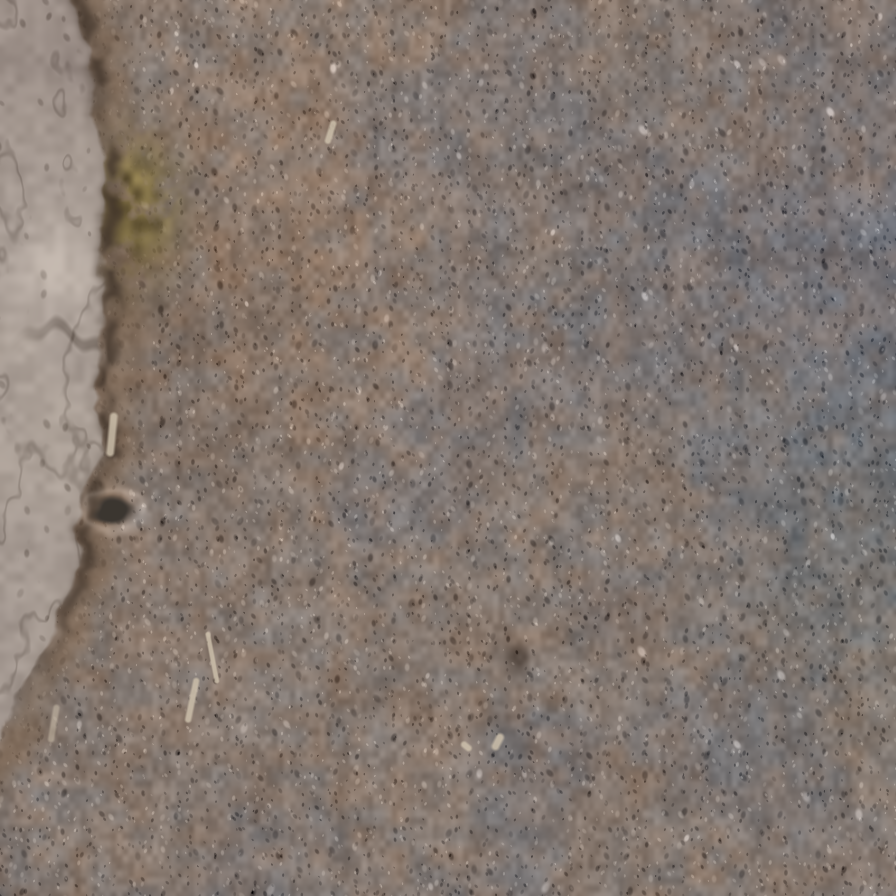
A Shadertoy shader for this texture:

```glsl
float hash(vec2 p) {
    return fract(sin(dot(p, vec2(127.1, 311.7))) * 43758.5453);
}

float noise(vec2 p) {
    vec2 i = floor(p), f = fract(p);
    f = f * f * (3.0 - 2.0 * f);
    return mix(mix(hash(i), hash(i + vec2(1, 0)), f.x),
               mix(hash(i + vec2(0, 1)), hash(i + vec2(1, 1)), f.x), f.y);
}

float fbm(vec2 p) {
    float sum = 0.0, amp = 0.5;
    for (int i = 0; i < 4; i++) {
        sum += amp * noise(p);
        p = mat2(1.6, 1.2, -1.2, 1.6) * p + 7.3;
        amp *= 0.5;
    }
    return sum / 0.9375;
}

// One soft grain per occupied cell, kept inside its cell
float grains(vec2 p, float cells, float density, float seed) {
    p = p * cells + seed;
    vec2 id = floor(p);
    vec2 q = fract(p) - 0.5 - 0.4 * (vec2(hash(id + 3.1), hash(id + 8.7)) - 0.5);
    float angle = 0.5 - 1.3 * hash(id + 5.9);
    q = mat2(cos(angle), sin(angle), -sin(angle), cos(angle)) * q;
    float radius = mix(0.13, 0.27, hash(id + 1.7));
    float shape = 1.0 - smoothstep(0.35, 1.1, length(q * vec2(1.35, 0.85)) / radius);
    return shape * step(hash(id), density) * mix(0.4, 1.0, hash(id + 6.2));
}

float sliver(vec2 p, vec2 a, vec2 b, float width) {
    vec2 ab = b - a;
    float t = clamp(dot(p - a, ab) / dot(ab, ab), 0.0, 1.0);
    return 1.0 - smoothstep(width * 0.4, width * 1.3, length(p - a - ab * t));
}

float blob(vec2 p, vec2 center, vec2 radius) {
    vec2 q = (p - center) / radius;
    return exp(-dot(q, q));
}

vec3 pavement(vec2 p) {
    vec3 col = vec3(0.525, 0.473, 0.438);
    // Broad warm and bluish stains
    float cool = smoothstep(0.42, 0.68, fbm(p * 7.0 + 2.0) + 0.16 * (p.x - 0.5));
    col = mix(col, vec3(0.475, 0.455, 0.455), cool * 0.6);
    col += vec3(0.035, 0.012, -0.008) * blob(p, vec2(0.32, 0.76), vec2(0.2, 0.3));
    col += vec3(-0.035, -0.015, 0.012) * blob(p, vec2(0.98, 0.75), vec2(0.22, 0.3));
    col += vec3(-0.03, -0.006, 0.0) * blob(p, vec2(0.97, 0.38), vec2(0.15, 0.2));
    col -= 0.045 * blob(p, vec2(0.21, 0.58), vec2(0.09, 0.16));
    // Mottling and grit
    col += 0.12 * (fbm(p * vec2(34.0, 28.0)) - 0.5);
    col += 0.11 * (noise(p * vec2(150.0, 120.0)) - 0.5);
    col += vec3(0.05, 0.0, -0.04) * (noise(p * 45.0 + 9.0) - 0.5);
    for (int i = 0; i < 3; i++) {
        float layer = float(i);
        float cells = 46.0 + 25.0 * layer;
        col -= vec3(0.18, 0.17, 0.16) * grains(p, cells, 0.34, 11.3 + 17.0 * layer);
        col += vec3(0.14, 0.14, 0.135) * grains(p, cells + 9.0, 0.15, 71.6 + 13.0 * layer);
    }
    col += 0.25 * grains(p, 38.0, 0.035, 43.2);
    return col;
}

vec3 paleStone(vec2 p) {
    vec3 col = mix(vec3(0.60, 0.555, 0.53), vec3(0.71, 0.665, 0.625), fbm(p * 13.0 + 4.0));
    col -= vec3(0.05, 0.055, 0.05) * smoothstep(0.72, 0.95, p.y);
    col += 0.07 * blob(p, vec2(0.06, 0.7), vec2(0.05, 0.06));
    col += 0.07 * (noise(p * 90.0) - 0.5);
    col -= 0.15 * grains(p, 42.0, 0.2, 5.4);
    // Wandering veins and a horizontal fracture
    float vein = abs(fbm(p * vec2(17.0, 11.0) + 21.0) - 0.5);
    col -= 0.09 * (1.0 - smoothstep(0.0, 0.035, vein));
    float fracture = abs(p.y - 0.625 - 0.035 * (noise(p.xx * 32.0) - 0.5));
    return col - 0.16 * (1.0 - smoothstep(0.002, 0.011, fracture)) * smoothstep(0.0, 0.08, p.x);
}

void mainImage(out vec4 fragColor, in vec2 fragCoord) {
    vec2 p = fragCoord / iResolution.xy;
    float drop = max(0.58 - p.y, 0.0);
    float edge = 0.113 - 0.022 * smoothstep(0.75, 1.0, p.y) - 0.7 * drop * drop;
    edge += 0.026 * (fbm(vec2(p.y * 22.0, 3.0)) - 0.5) + 0.008 * (noise(p * 75.0) - 0.5);
    float d = p.x - edge;
    vec3 col = pavement(p);

    // Rusty soil beside the joint
    float soil = exp(-pow((d - 0.02) / 0.028, 2.0));
    col = mix(col, vec3(0.50, 0.41, 0.33) + 0.2 * (fbm(p * 48.0) - 0.5), soil * 0.65);

    // Moss
    float moss = blob(p, vec2(0.15, 0.768), vec2(0.045, 0.07));
    moss *= smoothstep(0.2, 0.6, fbm(p * 38.0 + 6.0));
    vec3 mossColor = mix(vec3(0.32, 0.27, 0.15), vec3(0.62, 0.55, 0.34), noise(p * vec2(85.0, 60.0)));
    col = mix(col, mossColor, min(moss * 1.2, 0.9));

    // Stone slab and the shadowed joint
    col = mix(col, paleStone(p), 1.0 - smoothstep(-0.003, 0.003, d));
    float joint = exp(-pow((d - 0.009) / 0.011, 2.0)) * smoothstep(0.15, 0.42, p.y);
    joint *= 0.35 + 0.65 * smoothstep(0.3, 0.65, noise(p * vec2(55.0, 38.0)));
    col = mix(col, vec3(0.26, 0.21, 0.17), joint * 0.8);

    // Pit with a pale rim, and a smaller dark stain
    vec2 pit = (p - vec2(0.126, 0.430)) * vec2(1.0, 1.35);
    float pitRadius = length(pit) + 0.008 * (noise(p * 90.0) - 0.5);
    col += 0.12 * exp(-pow((pitRadius - 0.032) / 0.007, 2.0));
    col = mix(col, vec3(0.23, 0.21, 0.19), 1.0 - smoothstep(0.013, 0.026, pitRadius));
    col -= 0.2 * blob(p, vec2(0.578, 0.267), vec2(0.012, 0.016));

    // Straw and bright chips
    float straw = sliver(p, vec2(0.127, 0.535), vec2(0.123, 0.495), 0.005);
    straw = max(straw, sliver(p, vec2(0.232, 0.292), vec2(0.242, 0.240), 0.003));
    straw = max(straw, sliver(p, vec2(0.219, 0.240), vec2(0.210, 0.197), 0.004));
    straw = max(straw, sliver(p, vec2(0.372, 0.862), vec2(0.366, 0.843), 0.004));
    straw = max(straw, sliver(p, vec2(0.558, 0.177), vec2(0.553, 0.167), 0.005));
    straw = max(straw, sliver(p, vec2(0.518, 0.169), vec2(0.523, 0.165), 0.004));
    straw = max(straw, 0.6 * sliver(p, vec2(0.063, 0.210), vec2(0.057, 0.175), 0.004));
    col = mix(col, vec3(0.80, 0.75, 0.67), straw * 0.85);

    fragColor = vec4(clamp(col, 0.0, 1.0), 1.0);
}
```
